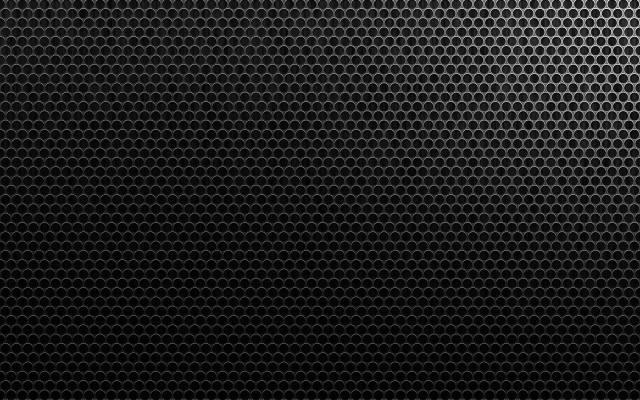
A WebGL 1 fragment shader for this pattern:

```glsl
precision highp float;
// Perforated dark metal grille: staggered rows of round holes over a brushed
// backing plate. Distance to the nearest hole centre gives the sheet, rim and
// inner shadow; a broad light falls from the upper right corner.

#define HOLES_ACROSS 57.5
#define ROWS_DOWN 43.0
#define ROW_PHASE 0.45
#define HOLE_RADIUS 0.425
#define RIM_WIDTH 0.085
#define RIM_GLOW 0.21
#define STREAKS_ACROSS 380.0
#define STREAK_DEPTH 0.75

uniform vec2 u_resolution;

float hash(vec2 p) {
  return fract(sin(dot(p, vec2(127.1, 311.7))) * 4375.85);
}

float noise(vec2 p) {
  vec2 cell = floor(p);
  vec2 f = fract(p);
  f = f * f * (3.0 - 2.0 * f);
  float low = mix(hash(cell), hash(cell + vec2(1.0, 0.0)), f.x);
  float high = mix(hash(cell + vec2(0.0, 1.0)), hash(cell + 1.0), f.x);
  return mix(low, high, f.y);
}

// Offset from the nearest hole centre, in units of the hole pitch; y is up.
vec2 nearestHole(vec2 uv, float rowStep) {
  float x = uv.x * HOLES_ACROSS;
  float y = (1.0 - uv.y) * ROWS_DOWN - ROW_PHASE;
  vec2 nearest = vec2(9.0);
  for (int i = 0; i < 2; i++) {
    float row = floor(y) + float(i);
    float shift = 0.5 * mod(row, 2.0);
    vec2 offset = vec2(fract(x - shift + 0.5) - 0.5, (row - y) * rowStep);
    if (dot(offset, offset) < dot(nearest, nearest)) nearest = offset;
  }
  return nearest;
}

// Fine vertical brush marks, with a finer layer over a coarse one.
float brushed(vec2 uv) {
  float fine = noise(uv * vec2(STREAKS_ACROSS, 22.0));
  float coarse = noise(uv * vec2(STREAKS_ACROSS * 0.35, 9.0) + 31.0);
  return 0.65 * fine + 0.35 * coarse;
}

void main() {
  vec2 uv = gl_FragCoord.xy / u_resolution;
  float aspect = u_resolution.x / u_resolution.y;
  float rowStep = HOLES_ACROSS / (ROWS_DOWN * aspect);
  float pixel = HOLES_ACROSS / u_resolution.x;

  vec2 offset = nearestHole(uv, rowStep);
  float dist = length(offset);
  float edge = dist - HOLE_RADIUS;
  float up = offset.y / max(dist, 0.001);

  // Light: a soft wash from above plus a glow in the upper right corner.
  vec2 fromCorner = (vec2(1.0) - uv) * vec2(1.0, 0.75);
  float corner = exp(-6.5 * dot(fromCorner, fromCorner));
  float wash = uv.y * uv.y;

  // Backing plate, shaded under the upper lip of each hole.
  float plate = 0.014 + 0.065 * wash + 0.075 * corner;
  plate *= 1.0 + STREAK_DEPTH * (2.0 * brushed(uv) - 1.0);
  float lip = smoothstep(-0.22, 0.0, edge) * smoothstep(-0.2, 0.9, up);
  plate *= 1.0 - 0.6 * lip;

  // Sheet between the holes and the bevel that catches the light.
  float sheet = 0.075 + 0.14 * wash + 0.25 * corner;
  float rim = 1.0 - smoothstep(0.0, RIM_WIDTH, abs(edge - 0.025));
  float facing = mix(smoothstep(-0.1, 0.9, up), 1.0, 0.65 * corner);
  float glow = rim * facing * (RIM_GLOW + 0.08 * wash + 0.18 * corner);

  float metal = smoothstep(-0.55 * pixel, 0.55 * pixel, edge);
  float shade = mix(plate, sheet, metal) + glow;
  gl_FragColor = vec4(vec3(clamp(shade, 0.0, 1.0)), 1.0);
}
```
